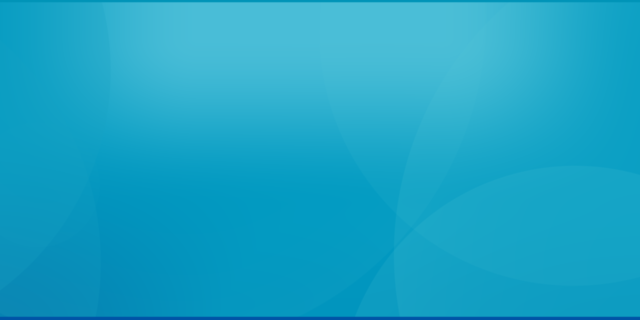
Reproduce this background procedurally as a Shadertoy shader.

```glsl
const vec3 BASE = vec3(0.005, 0.605, 0.758);
const vec3 GLOW = vec3(0.285, 0.740, 0.842);
const vec3 SHADE = vec3(0.010, 0.475, 0.675);
const vec3 SOFT_TINT = vec3(0.090, 0.630, 0.760);
const vec3 LIGHT_TINT = vec3(0.340, 0.780, 0.835);
const vec3 TOP_LINE = vec3(0.000, 0.580, 0.720);
const vec3 BOTTOM_LINE = vec3(0.000, 0.330, 0.650);
const float TOP_WIDTH = 0.007;
const float BOTTOM_WIDTH = 0.010;

const int DISC_COUNT = 7;
const int SOFT_COUNT = 3;

// Centre and radius, in canvas heights
const vec3 DISCS[DISC_COUNT] = vec3[](
    vec3(-0.508, 0.779, 0.854),
    vec3(-0.609, 0.180, 0.924),
    vec3(0.117, 0.422, 0.195),
    vec3(2.273, 0.206, 1.042),
    vec3(1.792, 0.901, 0.794),
    vec3(0.477, 0.948, 1.042),
    vec3(1.797, -0.255, 0.737));

// Opacity at the rim and its decay toward the centre
const vec2 STYLES[DISC_COUNT] = vec2[](
    vec2(0.24, 0.3),
    vec2(0.20, 0.3),
    vec2(0.09, 2.0),
    vec2(0.14, 1.8),
    vec2(0.09, 0.8),
    vec2(0.07, 5.0),
    vec2(0.14, 0.8));

float fall(float start, float end, float x) {
    return 1.0 - smoothstep(start, end, x);
}

vec3 backdrop(vec2 p, float width) {
    // Wide light along the top, fading to both sides
    float sides = smoothstep(-0.10, 0.62, p.x) * fall(width - 0.62, width + 0.04, p.x);
    float light = smoothstep(0.36, 0.88, p.y) * sides;
    vec3 color = mix(BASE, GLOW, light);

    // Shade in the lower left and a little along the floor
    float corner = fall(-0.1, 1.0, p.x) * fall(-0.1, 0.65, p.y);
    float ground = 0.16 * fall(0.0, 0.35, p.y);
    return mix(color, SHADE, max(corner, ground));
}

float discCover(vec2 p, vec3 disc, vec2 style, float pixel) {
    float depth = disc.z - length(p - disc.xy);
    float inside = smoothstep(-pixel, pixel, depth);
    return inside * style.x * exp(-style.y * max(depth, 0.0));
}

void mainImage(out vec4 fragColor, in vec2 fragCoord) {
    vec2 p = fragCoord / iResolution.y;
    float width = iResolution.x / iResolution.y;
    float pixel = 1.0 / iResolution.y;
    vec3 color = backdrop(p, width);

    // Overlapping translucent discs
    for (int i = 0; i < DISC_COUNT; i++) {
        vec3 tint = i < SOFT_COUNT ? SOFT_TINT : LIGHT_TINT;
        color = mix(color, tint, discCover(p, DISCS[i], STYLES[i], pixel));
    }

    // Border lines
    float top = smoothstep(-pixel, pixel, p.y - 1.0 + TOP_WIDTH);
    float bottom = fall(-pixel, pixel, p.y - BOTTOM_WIDTH);
    color = mix(color, TOP_LINE, top);
    color = mix(color, BOTTOM_LINE, bottom);
    fragColor = vec4(color, 1.0);
}
```
